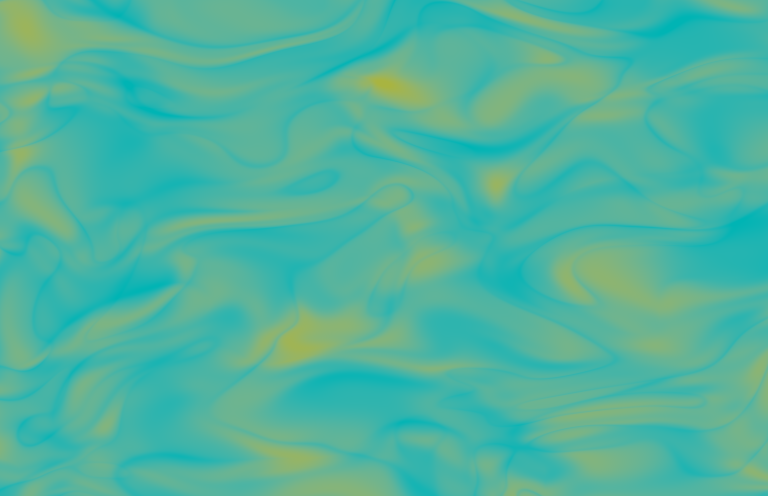
Reproduce this texture procedurally as a Shadertoy shader.

```glsl
// Rippled teal and olive silk: warped, stretched noise with soft folds and thin creases.

// Random unit gradient from the usual sine hash
vec2 gradient(vec2 cell) {
    float angle = 6.2832 * fract(sin(dot(cell, vec2(127.1, 311.7))) * 43758.5453);
    return vec2(cos(angle), sin(angle));
}

// Gradient noise, roughly -0.7 to 0.7
float noise(vec2 p) {
    vec2 cell = floor(p), f = fract(p);
    vec2 u = f * f * f * (f * (f * 6.0 - 15.0) + 10.0);
    vec2 e = vec2(1.0, 0.0);
    float bottom = mix(dot(gradient(cell), f),
                       dot(gradient(cell + e.xy), f - e.xy), u.x);
    float top = mix(dot(gradient(cell + e.yx), f - e.yx),
                    dot(gradient(cell + e.xx), f - e.xx), u.x);
    return mix(bottom, top, u.y);
}

// Dark valley along the zero line of n: sharp on one side, soft on the other
float crease(float n) {
    float width = n > 0.0 ? 0.11 : 0.045;
    return exp(-abs(n) / width * smoothstep(-0.02, 0.05, abs(n)));
}

void mainImage(out vec4 fragColor, in vec2 fragCoord) {
    vec2 p = fragCoord / iResolution.y;

    // Slow bending of the cloth
    vec2 bend = vec2(noise(p * vec2(2.5, 4.0) + 3.7),
                     noise(p * vec2(3.0, 4.5) + 19.2));
    vec2 q = p + bend * vec2(0.22, 0.11);

    // Creases climb gently to the right
    vec2 slanted = vec2(q.x, q.y - 0.22 * q.x);
    float largeFold = noise(slanted * vec2(2.3, 5.0) + 41.3);
    float smallFold = noise(slanted * vec2(3.6, 8.5) + 73.8 + bend);

    // Folding the domain kinks the ripples at each crease
    q += abs(largeFold) * vec2(0.25, -0.12) + abs(smallFold) * vec2(-0.12, 0.06);

    // Broad patches and fine horizontal ripples
    float patches = noise(q * vec2(4.2, 8.0) + 8.1);
    float ripples = noise(q * vec2(5.5, 17.0) + 57.4 + 0.6 * patches);
    float tone = 0.37 + 0.36 * patches + 0.26 * ripples;

    // Creases fade in and out along their length
    float fade = smoothstep(-0.25, 0.3, noise(p * 3.2 + 90.6));
    tone -= 0.20 * fade * crease(largeFold);
    tone -= 0.15 * (1.0 - 0.6 * fade) * crease(smallFold);

    // Blend teal to olive in linear light
    tone = clamp(tone, 0.0, 0.66);
    float olive = 2.0 * tone * tone;
    vec3 color = sqrt(mix(vec3(0.0, 0.5, 0.5), vec3(0.5, 0.5, 0.0), olive));
    fragColor = vec4(color, 1.0);
}
```
